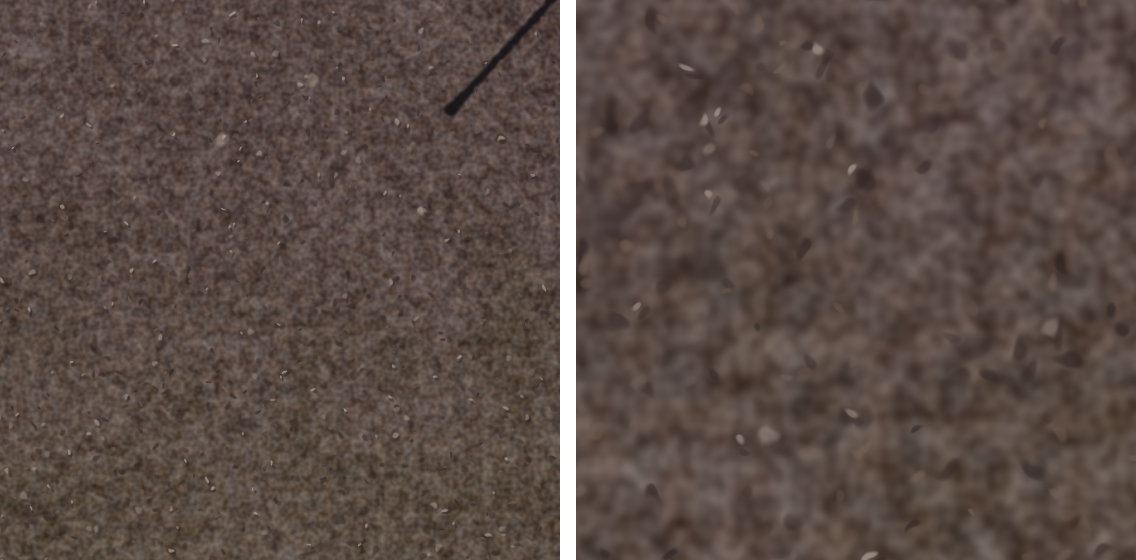
Left, the full canvas; right, a detail of the centre.
Reproduce this texture procedurally as a WebGL 1 fragment shader.

```glsl
precision highp float;
uniform vec2 u_resolution;

const vec3 SOIL_COOL = vec3(0.345, 0.283, 0.268);
const vec3 SOIL_OLIVE = vec3(0.350, 0.300, 0.258);
const vec3 PIT_COLOR = vec3(0.190, 0.145, 0.145);
const vec3 GRIT_COLOR = vec3(0.630, 0.580, 0.540);
const vec3 TAN_COLOR = vec3(0.470, 0.390, 0.335);
const vec3 PALE_COLOR = vec3(0.455, 0.410, 0.410);
const vec3 TWIG_COLOR = vec3(0.085, 0.075, 0.090);

const float BROAD_FREQ = 6.0;
const float CLUMP_FREQ = 27.0;
const float GRAIN_FREQ = 58.0;
const float FINE_FREQ = 115.0;
const float BROAD_AMP = 0.050;
const float CLUMP_AMP = 0.080;
const float GRAIN_AMP = 0.125;
const float FINE_AMP = 0.095;
const float HUE_AMP = 0.022;
const float WARP = 0.006;

const vec2 TWIG_TIP = vec2(0.805, 0.803);
const vec2 TWIG_END = vec2(0.990, 1.005);
const float TWIG_WIDTH = 0.0065;
const float TWIG_SOFT = 0.0045;

vec2 hash2(vec2 p) {
  vec3 q = fract(p.xyx * vec3(0.1031, 0.1030, 0.0973));
  q += dot(q, q.yzx + 33.33);
  return fract((q.xx + q.yz) * q.zy);
}

vec2 gradientAt(vec2 cell) {
  float angle = 6.2832 * hash2(cell).x;
  return vec2(cos(angle), sin(angle));
}

float gradientNoise(vec2 p) {
  vec2 i = floor(p);
  vec2 f = p - i;
  vec2 u = f * f * f * (f * (f * 6.0 - 15.0) + 10.0);
  vec2 e = vec2(1.0, 0.0);
  float low = mix(dot(gradientAt(i), f), dot(gradientAt(i + e), f - e), u.x);
  float high = mix(dot(gradientAt(i + e.yx), f - e.yx),
                   dot(gradientAt(i + 1.0), f - 1.0), u.x);
  return mix(low, high, u.y);
}

// Coverage of randomly turned oval grains, one candidate per cell
float scatter(vec2 p, float cells, float chance, float radius, float seed) {
  vec2 q = p * cells;
  vec2 home = floor(q);
  float cover = 0.0;
  for (int y = -1; y <= 1; y++) {
    for (int x = -1; x <= 1; x++) {
      vec2 cell = home + vec2(float(x), float(y));
      vec2 jitter = hash2(cell + seed);
      vec2 traits = hash2(cell + seed + 47.0);
      vec2 shape = hash2(cell + seed + 91.0);
      vec2 d = q - cell - jitter;
      float c = cos(6.2832 * shape.x);
      float s = sin(6.2832 * shape.x);
      d = vec2(c * d.x + s * d.y, c * d.y - s * d.x);
      d.y *= mix(1.0, 1.9, shape.y);
      float size = radius * mix(0.55, 1.2, traits.y);
      float grain = 1.0 - smoothstep(0.45, 1.25, length(d) / size);
      grain *= mix(0.45, 1.0, shape.y) * step(traits.x, chance);
      cover = max(cover, grain);
    }
  }
  return cover;
}

float twig(vec2 p) {
  vec2 axis = TWIG_END - TWIG_TIP;
  float along = clamp(dot(p - TWIG_TIP, axis) / dot(axis, axis), 0.0, 1.0);
  float width = TWIG_WIDTH * (1.0 + 0.7 * (1.0 - smoothstep(0.0, 0.2, along)));
  float d = length(p - TWIG_TIP - axis * along) - width;
  return 1.0 - smoothstep(-TWIG_SOFT, TWIG_SOFT, d);
}

void main() {
  vec2 p = gl_FragCoord.xy / u_resolution;
  vec2 bend = vec2(gradientNoise(p * 70.0 + 13.0), gradientNoise(p * 70.0 + 71.0));
  vec2 w = p + WARP * bend;

  // Mottled soil, olive toward the bottom
  float broad = gradientNoise(p * BROAD_FREQ + 5.0);
  float tone = BROAD_AMP * broad
    + CLUMP_AMP * gradientNoise(w * CLUMP_FREQ + 19.0)
    + GRAIN_AMP * gradientNoise(w * GRAIN_FREQ + 37.0)
    + FINE_AMP * gradientNoise(p * FINE_FREQ + 53.0);
  float olive = smoothstep(0.75, 0.05, p.y + 0.4 * broad);
  vec3 color = mix(SOIL_COOL, SOIL_OLIVE, olive) + tone;
  color += HUE_AMP * gradientNoise(p * 42.0 + 83.0) * vec3(1.0, 0.0, -1.0);

  // Pale crusts and dark pits
  vec2 ragged = p + 0.022 * vec2(gradientNoise(p * 24.0), gradientNoise(p * 24.0 + 31.0));
  color = mix(color, PALE_COLOR + 0.5 * tone, 0.65 * scatter(ragged, 5.0, 0.18, 0.17, 3.0));
  color = mix(color, PIT_COLOR, 0.50 * scatter(ragged, 17.0, 0.14, 0.30, 11.0));
  color = mix(color, PIT_COLOR, 0.65 * scatter(w, 48.0, 0.22, 0.34, 23.0));

  // Tan crumbs, then bright grit with a shadow at its lower right
  color = mix(color, TAN_COLOR, 0.55 * scatter(w, 60.0, 0.14, 0.33, 29.0));
  vec2 shadow = w + vec2(-0.004, 0.005);
  color = mix(color, PIT_COLOR, 0.55 * scatter(shadow, 36.0, 0.11, 0.22, 41.0));
  color = mix(color, GRIT_COLOR, 0.85 * scatter(w, 36.0, 0.11, 0.20, 41.0));
  color = mix(color, GRIT_COLOR + 0.06, 0.8 * scatter(w, 9.0, 0.06, 0.12, 59.0));

  // Fallen twig
  color = mix(color, TWIG_COLOR, 0.93 * twig(p + 0.5 * WARP * bend));
  gl_FragColor = vec4(clamp(color, 0.0, 1.0), 1.0);
}
```
